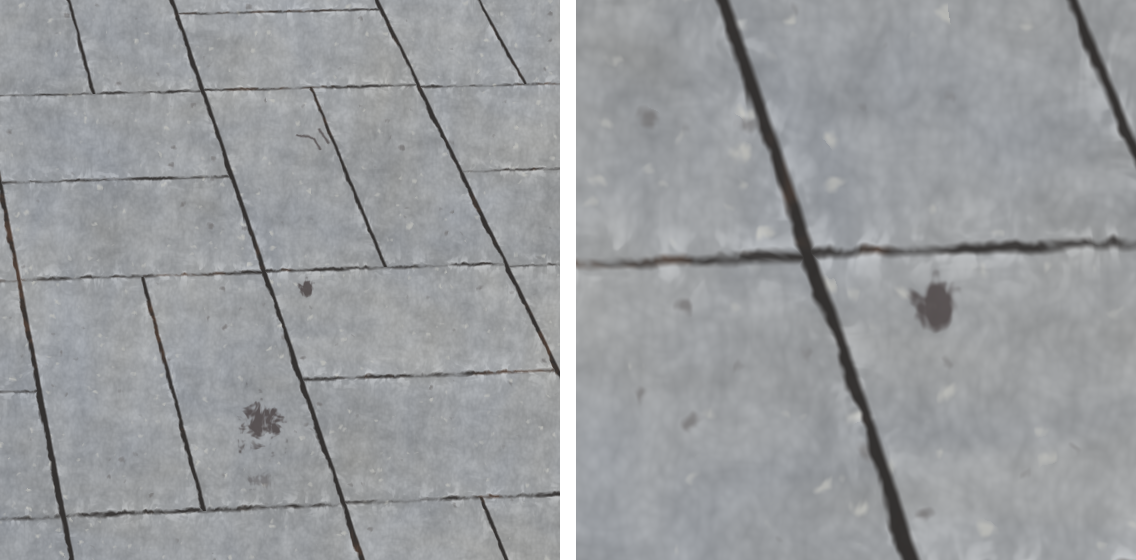
Left: the whole. Right: its middle third, enlarged.
This texture is drawn by a WebGL 2 fragment shader. Its source:

```glsl
#version 300 es
precision highp float;
// Grey concrete pavers in a basket weave, seen in perspective, with dark worn joints.

uniform vec2 u_resolution;
out vec4 outColor;

const vec3 STONE = vec3(0.607, 0.617, 0.627);
const vec3 PALE = vec3(0.75, 0.75, 0.73);
const vec3 PIT = vec3(0.44, 0.43, 0.43);
const vec3 JOINT = vec3(0.18, 0.17, 0.165);
const vec3 RUST = vec3(0.30, 0.23, 0.19);
const vec3 STAIN = vec3(0.29, 0.26, 0.26);

float hash(vec2 p) {
    return fract(sin(dot(p, vec2(127.1, 311.7))) * 43758.55);
}

// Rotated, warped sine octaves, roughly -1 to 1
float layeredSines(vec2 p, int octaves) {
    float sum = 0.0, amplitude = 0.5;
    for (int i = 0; i < octaves; i++) {
        p = mat2(0.8, 0.6, -0.6, 0.8) * p * 1.8 + 1.7;
        p += 0.6 * sin(p.yx * 0.9 + float(i));
        sum += amplitude * sin(p.x) * sin(p.y);
        amplitude *= 0.68;
    }
    return sum;
}

// Cellular noise: distance to the nearest point, and that point's random id
vec2 cellular(vec2 p) {
    vec2 base = floor(p), nearest = vec2(9.0, 0.0);
    for (int y = -1; y <= 1; y++) {
        for (int x = -1; x <= 1; x++) {
            vec2 c = base + vec2(x, y);
            float d = length(c + vec2(hash(c), hash(c + 37.3)) - p);
            if (d < nearest.x) nearest = vec2(d, hash(c + 71.9));
        }
    }
    return nearest;
}

// Dots of random size and strength in a share of the cells
float specks(vec2 p, float share, float radius) {
    vec2 c = cellular(p);
    float strength = max(0.0, c.y - 1.0 + share) / share;
    return strength * (1.0 - smoothstep(0.1, 1.0, c.x / (radius * (0.5 + strength))));
}

// Canvas position to paving plane; one unit is a square of two pavers
vec2 toPlane(vec2 p, vec2 centre, vec2 tilt) {
    vec2 axisU = vec2(0.440, -0.0091), axisV = vec2(0.0655, 0.3038);
    return inverse(mat2(axisU - tilt.x * p, axisV - tilt.y * p)) * (p - centre);
}

float band(float d, float halfWidth, float soft) {
    return 1.0 - smoothstep(halfWidth - soft, halfWidth + soft, d);
}

float blotch(vec2 p, vec2 centre, vec2 radius, float rough) {
    return 1.0 - smoothstep(0.2, 1.0, length((p - centre) / radius) + rough);
}

float segment(vec2 p, vec2 a, vec2 b) {
    vec2 ab = b - a;
    return length(p - a - ab * clamp(dot(p - a, ab) / dot(ab, ab), 0.0, 1.0));
}

void main() {
    vec2 p = gl_FragCoord.xy / u_resolution;
    p.y = 1.0 - p.y;
    float soft = max(0.0023, 0.8 / u_resolution.y);
    float cloud = layeredSines(p * 5.0, 5);
    float wear = layeredSines(p * 16.0 + 4.0, 4);
    float grain = layeredSines(p * 42.0 + 9.0, 4);
    float crumb = layeredSines(p * vec2(85.0, 65.0) + 2.0, 3);

    // Perspective plane with slightly uneven laying
    vec2 tilt = vec2(0.010, -0.123);
    vec2 uv = toPlane(p, vec2(0.4727, 0.487), tilt);
    float depth = 1.0 + dot(tilt, uv);
    uv += 0.005 * vec2(wear + 0.6 * crumb, grain + 0.8 * crumb);
    uv.y += 0.018 * (hash(vec2(floor(uv.x), 5.0)) - 0.5);

    // Basket weave: each square splits upright or across in turn
    vec2 square = floor(uv);
    bool upright = mod(square.x + square.y, 2.0) > 0.5;
    vec2 pieces = upright ? vec2(2.0, 1.0) : vec2(1.0, 2.0);
    vec2 local = fract(uv) * pieces;
    vec2 paver = square * 2.0 + floor(local);
    vec2 f = fract(local);
    vec2 scale = vec2(0.42, 0.304) / depth;
    vec2 edge = min(f, 1.0 - f) / pieces * scale;

    // Stone face: paver tone, clouds, grain, chips and pits
    float tone = 0.022 * (hash(paver + 3.1) - 0.5) + 0.036 * cloud + 0.030 * wear;
    tone += 0.034 * grain + 0.026 * crumb;
    tone += 0.036 * (0.45 - cellular(p * vec2(140.0, 105.0)).x);
    vec3 color = STONE + tone;
    color += vec3(0.006, 0.002, -0.006) * (layeredSines(p * 7.0 + 2.0, 4) * 1.6 + p.x - 0.5);
    vec2 ragged = p + 0.005 * vec2(crumb, grain);
    color = mix(color, PALE, 0.8 * specks(ragged * 62.0, 0.16, 0.28));
    color = mix(color, PIT, 0.7 * specks(ragged * 45.0 + 13.0, 0.10, 0.22));

    // Stains and a small twig
    float rough = 0.7 * grain + 0.6 * crumb;
    float stain = blotch(p, vec2(0.467, 0.759), vec2(0.038, 0.042), rough);
    stain = max(stain, blotch(p, vec2(0.550, 0.511), vec2(0.015, 0.019), rough));
    stain = max(stain, 0.4 * blotch(p, vec2(0.466, 0.860), vec2(0.022, 0.014), rough));
    vec2 bent = p + 0.004 * vec2(wear, grain);
    float twig = segment(bent, vec2(0.530, 0.241), vec2(0.560, 0.248));
    twig = min(twig, segment(bent, vec2(0.560, 0.248), vec2(0.570, 0.266)));
    twig = min(twig, segment(bent, vec2(0.570, 0.230), vec2(0.586, 0.254)));
    color = mix(color, STAIN, max(0.8 * stain, 0.7 * band(twig, 0.0020, soft)));

    // Pale crumbly rims, then steep joints dark and cross joints faint and broken
    float rim = exp(-min(edge.x, edge.y) * 120.0);
    color += 0.13 * rim * smoothstep(0.0, 0.6, grain + 0.7 * crumb);
    float halfLine = mod(round(uv.x * 2.0), 2.0);
    vec2 halfWidth = vec2(mix(0.0039, 0.0030, halfLine), 0.0019) / depth;
    halfWidth *= 1.0 + vec2(0.35, 0.5) * (wear + 0.7 * crumb);
    float steep = 0.95 * band(edge.x, halfWidth.x, soft);
    float gap = clamp(0.62 + 0.5 * wear + 0.5 * grain, 0.22, 0.9);
    float across = gap * band(edge.y, halfWidth.y, soft);
    vec3 jointColor = mix(JOINT, RUST, smoothstep(0.2, 1.0, cloud + 0.5 * grain));
    color = mix(color, jointColor, max(steep, across));

    outColor = vec4(color, 1.0);
}
```
